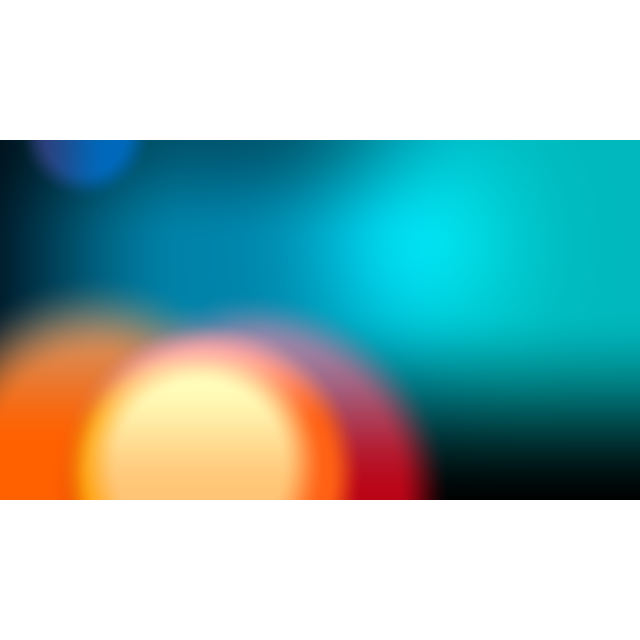
A Shadertoy shader for this background:

```glsl
// Soft out-of-focus light discs over a teal glow, in a wide band on white.

// Band limits, in canvas heights
const float BAND_BOTTOM = 0.21875;
const float BAND_TOP = 0.78125;

// Discs: centre x, centre y, radius, edge softness
const vec4 BLUE_DISC = vec4(0.133, 0.792, 0.105, 0.045);
const vec4 AMBER_DISC = vec4(0.150, 0.284, 0.290, 0.135);
const vec4 CRIMSON_DISC = vec4(0.391, 0.232, 0.314, 0.085);
const vec4 HALO_DISC = vec4(0.328, 0.258, 0.240, 0.055);
const vec4 CORE_DISC = vec4(0.312, 0.271, 0.200, 0.075);

// Backdrop
const vec3 NIGHT = vec3(0.0, 0.02, 0.06);
const vec3 OCEAN = vec3(0.0, 0.51, 0.66);
const vec3 TEAL = vec3(0.0, 0.72, 0.74);
const vec3 CYAN_GLOW = vec3(0.0, 0.23, 0.23);
const vec2 GLOW_CENTRE = vec2(0.64, 0.62);
const vec2 GLOW_SIZE = vec2(0.16, 0.17);
const float TOP_SHADE = 0.35;

// Disc colours
const vec3 INDIGO = vec3(0.20, 0.25, 0.50);
const vec3 AZURE = vec3(0.0, 0.42, 0.76);
const vec3 ORANGE = vec3(1.0, 0.38, 0.0);
const vec3 TAN = vec3(0.82, 0.58, 0.40);
const vec3 CRIMSON = vec3(0.73, 0.02, 0.09);
const vec3 MAUVE = vec3(0.60, 0.54, 0.68);
const vec3 GOLD = vec3(1.0, 0.62, 0.0);
const vec3 EMBER = vec3(1.0, 0.38, 0.08);
const vec3 PINK = vec3(1.0, 0.66, 0.66);
const vec3 PEACH = vec3(1.0, 0.77, 0.46);
const vec3 CREAM = vec3(1.0, 1.0, 0.74);
const vec3 BLUSH = vec3(1.0, 0.82, 0.76);

// Coverage of a soft-edged disc
float softDisc(vec2 p, vec4 disc) {
    float d = length(p - disc.xy);
    return 1.0 - smoothstep(disc.z - disc.w, disc.z, d);
}

// Teal gradient with a cyan glow and darkened corners
vec3 backdrop(vec2 p) {
    vec3 col = mix(NIGHT, OCEAN, smoothstep(-0.12, 0.30, p.x));
    col = mix(col, TEAL, smoothstep(0.35, 0.85, p.x));
    vec2 q = (p - GLOW_CENTRE) / GLOW_SIZE;
    col += CYAN_GLOW * exp(-dot(q, q));
    float topLeft = smoothstep(0.62, 0.80, p.y) * (1.0 - smoothstep(0.40, 0.75, p.x));
    return col * (1.0 - TOP_SHADE * topLeft) * smoothstep(0.20, 0.52, p.y);
}

vec3 scene(vec2 p) {
    vec3 col = backdrop(p);

    // Blue disc in the upper corner
    vec3 blue = mix(INDIGO, AZURE, smoothstep(0.05, 0.17, p.x));
    col = mix(col, blue, 0.92 * softDisc(p, BLUE_DISC));

    // Large discs behind the light
    vec3 amber = mix(ORANGE, TAN, smoothstep(0.30, 0.52, p.y));
    col = mix(col, amber, softDisc(p, AMBER_DISC));
    vec3 crimson = mix(CRIMSON, MAUVE, smoothstep(0.22, 0.50, p.y));
    float crimsonSide = mix(0.65, 1.0, smoothstep(0.20, 0.42, p.x));
    col = mix(col, crimson, crimsonSide * softDisc(p, CRIMSON_DISC));

    // Halo: gold to ember across, pink towards the top
    vec3 halo = mix(GOLD, EMBER, smoothstep(0.12, 0.48, p.x));
    halo = mix(halo, PINK, smoothstep(0.33, 0.47, p.y));
    col = mix(col, halo, softDisc(p, HALO_DISC));

    // Bright core with a blushing cap
    vec3 core = mix(PEACH, CREAM, smoothstep(0.22, 0.42, p.y));
    core = mix(core, BLUSH, smoothstep(0.42, 0.47, p.y));
    return mix(col, core, softDisc(p, CORE_DISC));
}

void mainImage(out vec4 fragColor, in vec2 fragCoord) {
    vec2 p = fragCoord / iResolution.xy;
    float aa = 0.5 / iResolution.y;
    float band = smoothstep(BAND_BOTTOM - aa, BAND_BOTTOM + aa, p.y)
               * (1.0 - smoothstep(BAND_TOP - aa, BAND_TOP + aa, p.y));
    fragColor = vec4(mix(vec3(1.0), scene(p), band), 1.0);
}
```
